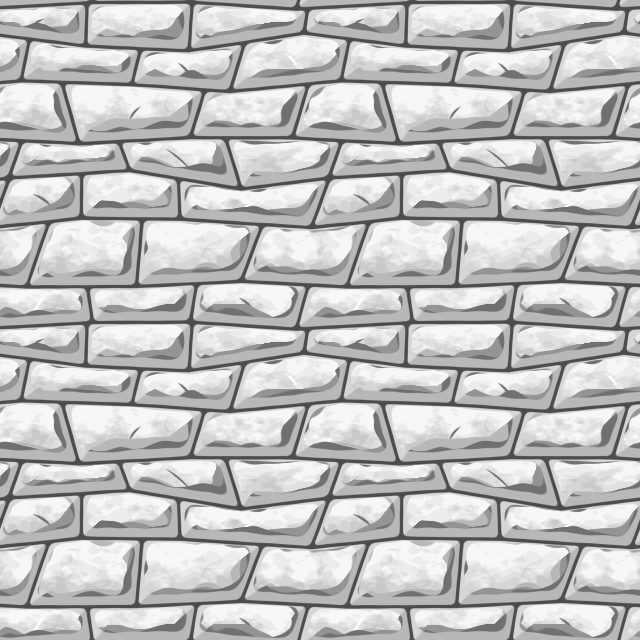
A WebGL 1 fragment shader for this texture:

```glsl
precision highp float;

uniform vec2 u_resolution;

const float REPEATS = 2.0;                 // repeats across and down
const vec2 GRID = vec2(3.0, 7.0);          // stones per repeat
const vec2 JITTER = vec2(0.30, 0.58);      // corner irregularity, in cells
const float STAGGER = 0.40;                // shift between neighbouring rows
const float TILT = 0.75;                   // lean of the upright joints
const float JOINT_HALF_WIDTH = 0.0052;
const vec2 INSET_LOW = vec2(0.016, 0.033); // left and bottom bevel
const vec2 INSET_HIGH = vec2(0.022, 0.010); // right and top bevel
const float CRACK_CHANCE = 0.4;
const float JOINT_TONE = 0.30;
const float BEVEL_LIGHT = 0.84;
const float BEVEL_SHADE = 0.72;
const float FACE_TONE = 0.97;
const float FACET_STEP = 0.045;
const float STROKE_TONE = 0.44;

float hash(vec2 p) {
  vec3 q = fract(vec3(p.xyx) * vec3(0.1031, 0.1030, 0.0973));
  q += dot(q, q.yzx + 33.33);
  return fract((q.x + q.y) * q.z);
}

float cornerSlope(vec2 cell, vec2 offset, vec2 period) {
  float angle = 6.2832 * hash(mod(cell, period) + 17.0);
  return dot(vec2(cos(angle), sin(angle)), offset);
}

// Gradient noise that wraps after a whole period
float noise(vec2 p, vec2 period) {
  vec2 i = floor(p), f = fract(p), o = vec2(1.0, 0.0);
  vec2 w = f * f * f * (f * (f * 6.0 - 15.0) + 10.0);
  float low = mix(cornerSlope(i, f, period), cornerSlope(i + o, f - o, period), w.x);
  float high = mix(cornerSlope(i + o.yx, f - o.yx, period),
                   cornerSlope(i + 1.0, f - 1.0, period), w.x);
  return 1.4 * mix(low, high, w.y);
}

float softMin(float a, float b, float k) {
  float h = max(k - abs(a - b), 0.0) / k;
  return min(a, b) - 0.25 * h * h * k;
}

float softMin4(vec2 a, vec2 b, float k) {
  return softMin(softMin(a.x, b.x, k), softMin(a.y, b.y, k), k);
}

// Foot of an upright joint, also a bend of the bed line below it
vec2 knot(float row, float col) {
  vec2 id = mod(vec2(col, row), GRID);
  vec2 jitter = vec2(hash(id + 3.7), hash(id + 41.3)) - 0.5;
  float shift = STAGGER * (mod(id.y, 2.0) - 0.5);
  return (vec2(col + shift, row) + jitter * JITTER) / GRID;
}

// Signed distance above the bed line of a row
float aboveBed(float row, vec2 p) {
  float col = floor(p.x * GRID.x), d = 0.0;
  for (int k = -2; k < 2; k++) {
    vec2 a = knot(row, col + float(k)), b = knot(row, col + float(k) + 1.0);
    vec2 s = b - a;
    if (p.x >= a.x && p.x < b.x) d = (s.x * (p.y - a.y) - s.y * (p.x - a.x)) / length(s);
  }
  return d;
}

// Pale overlapping facets, denser towards the foot of the stone
float facets(vec2 p, vec2 shift, float fall, float px) {
  float sum = 0.0;
  for (int i = 0; i < 4; i++) {
    float k = float(i);
    vec2 f = vec2(8.0 + 2.0 * k, 12.0 + 3.0 * k);
    float n = noise(p * f + shift + k * 5.3, f) + 0.4 * noise(p * f * 3.0 + shift, f * 3.0);
    float blur = px * f.y * 2.0;
    sum += smoothstep(-blur, blur, n + fall * 1.1 - 0.08);
  }
  return sum;
}

// Tapered scratch through the middle of some stones
float crack(vec2 c, vec2 id, float px) {
  float angle = mix(0.4, 1.1, hash(id + 5.1)) * (hash(id + 9.2) < 0.6 ? 1.0 : -1.0);
  vec2 dir = vec2(cos(angle), sin(angle));
  float along = dot(c, dir) / mix(0.025, 0.05, hash(id + 2.3));
  float across = dot(c, vec2(-dir.y, dir.x)) + 0.004 * along * along;
  float width = 0.0035 * (1.0 - along * along);
  return step(hash(id + 7.9), CRACK_CHANCE) * smoothstep(-px, px, width - abs(across)) * step(abs(along), 1.0);
}

void main() {
  vec2 p = fract(gl_FragCoord.xy / u_resolution * REPEATS);
  float px = 0.75 * REPEATS / min(u_resolution.x, u_resolution.y);

  // Row and stone holding this point, with distances to its four sides
  float row = floor(p.y * GRID.y), col = floor(p.x * GRID.x);
  if (aboveBed(row, p) < 0.0) row -= 1.0;
  else if (aboveBed(row + 1.0, p) >= 0.0) row += 1.0;
  vec2 low = vec2(1.0, aboveBed(row, p));
  vec2 high = vec2(1.0, -aboveBed(row + 1.0, p));
  vec2 id = vec2(col, row);
  for (int k = -2; k <= 2; k++) {
    float c = col + float(k);
    vec2 foot = knot(row, c);
    float lean = TILT * (hash(mod(vec2(c, row), GRID) + 71.9) - 0.5);
    float d = (p.x - foot.x - lean * (p.y - foot.y)) / sqrt(1.0 + lean * lean);
    if (d >= 0.0 && d < low.x) { low.x = d; id.x = c; }
    if (d < 0.0) high.x = min(high.x, -d);
  }
  id = mod(id, GRID);
  vec2 shift = 40.0 * vec2(hash(id + 13.1), hash(id + 29.7));

  // Bevel, lit from the upper left
  float shade = smoothstep(-0.006, 0.006, min(low.x, high.y) - min(high.x, low.y));
  float tone = mix(BEVEL_LIGHT, BEVEL_SHADE, shade);

  // Rough face with facets and a scratch
  float rough = noise(p * vec2(14.0, 18.0) + shift, vec2(14.0, 18.0));
  float depth = softMin4(low - INSET_LOW, high - INSET_HIGH, 0.04) + 0.005 * rough;
  float fall = 0.5 - low.y / (low.y + high.y);
  float face = FACE_TONE - FACET_STEP * facets(p, shift, fall, px);
  float scratchTone = hash(id + 19.4) < 0.6 ? STROKE_TONE : 1.0;
  face = mix(face, scratchTone, crack(0.5 * (low - high), id, px));

  // Shadow strokes hugging the face edge, from pale and wide to dark
  for (int i = 0; i < 3; i++) {
    float k = float(i);
    vec2 f = vec2(7.0 + k, 10.0 + k);
    float n = noise(p * f + shift + k * 7.7, f) + 0.25 * rough;
    float thickness = (0.032 - 0.004 * k) * (1.3 * n + mix(-0.45, 0.32, shade));
    face = mix(face, mix(BEVEL_SHADE, STROKE_TONE, 0.5 * k), smoothstep(-px, px, thickness - depth));
  }
  tone = mix(tone, face, smoothstep(-px, px, depth));

  // Dark joints with rounded corners and slightly uneven width
  float joint = softMin4(low, high, 0.016) - JOINT_HALF_WIDTH - 0.001 * rough;
  tone = mix(JOINT_TONE, tone, smoothstep(-px, px, joint));
  gl_FragColor = vec4(vec3(tone), 1.0);
}
```
